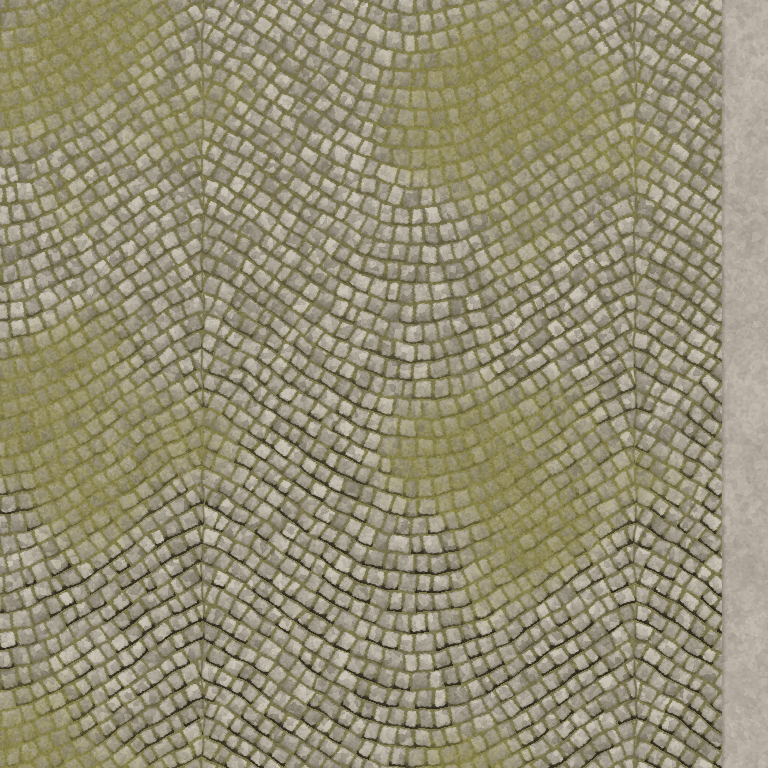
A three.js fragment shader for this pattern:

```glsl
// Mossy cobblestone paving laid in hanging scalloped arcs beside a plain concrete kerb.
varying vec2 vUv;

float hash(vec2 p) {
  p = fract(p * vec2(0.1031, 0.1137) + 0.37);
  p += dot(p, p.yx + 33.33);
  return fract((p.x + p.y) * p.x * 7.31);
}

// Cellular noise: x is the distance to the nearest point, y is a random tone per cell.
vec2 cellular(vec2 p) {
  vec2 cell = floor(p), nearest = vec2(9.0, 0.0);
  for (int j = -1; j <= 1; j++) {
    for (int i = -1; i <= 1; i++) {
      vec2 id = cell + vec2(float(i), float(j));
      vec2 point = id + vec2(hash(id), hash(id + 57.0));
      float d = distance(p, point);
      if (d < nearest.x) nearest = vec2(d, hash(id + 113.0));
    }
  }
  return nearest;
}

float roundedBox(vec2 p, vec2 halfSize, float radius) {
  vec2 d = abs(p) - halfSize + radius;
  return length(max(d, 0.0)) + min(max(d.x, d.y), 0.0) - radius;
}

// Joint position along a course, shifted a little for each stone.
float joint(float index, vec2 course) {
  return index + 0.38 * (hash(vec2(index, course.x + course.y * 61.0)) - 0.5);
}

float mossAmount(vec2 p) {
  float y = p.y + 0.12 * p.x;
  float patches = cos(11.1 * (p.x - 0.09)) + cos(13.0 * (y - 0.94));
  patches += 0.35 * sin(23.0 * p.x + 2.0 * sin(17.0 * p.y)) + 0.3 * sin(31.0 * p.y - 19.0 * p.x);
  return smoothstep(0.0, 2.1, patches);
}

vec3 paving(vec2 uv) {
  vec2 p = uv + 0.0016 * sin(uv.yx * vec2(47.0, 53.0) + 2.0 * sin(uv * 31.0));
  p += 0.0007 * sin(uv.yx * vec2(173.0, 191.0));

  // Scalloped courses, with a cusp between neighbouring fans.
  float fan = floor((p.x - 0.264) / 0.563);
  float x = p.x - 0.264 - (fan + 0.5) * 0.563;
  float slope = 0.7 * sin(8.7 * x);
  float rise = (p.y - 0.0805 * (1.0 - cos(8.7 * x))) / 0.0252;
  vec2 course = vec2(floor(rise), fan + 3.0);
  float v = (fract(rise) - 0.5) * 0.0252;
  float lean = inversesqrt(1.0 + slope * slope);

  // Arc length of the foot point splits each course into stones.
  float foot = x + v * slope * lean * lean;
  float arc = foot + 0.245 * (0.5 * foot - sin(17.4 * foot) / 34.8);
  float u = arc / 0.0212 + hash(course * 7.0) + 40.0;
  float index = floor(u);
  if (u < joint(index, course)) index -= 1.0;
  else if (u > joint(index + 1.0, course)) index += 1.0;
  float left = joint(index, course), right = joint(index + 1.0, course);
  vec2 id = vec2(index, course.x + course.y * 61.0);
  float tone = hash(id + 17.0), wear = hash(id + 39.0);

  // One slightly turned stone with uneven edges.
  vec2 q = vec2((u - 0.5 * (left + right)) * 0.0212, v * lean);
  vec2 halfSize = vec2(0.0106 * (right - left), 0.0126 * lean) - 0.0015 - 0.0011 * wear;
  float turn = 0.22 * (hash(id + 71.0) - 0.5);
  q += turn * vec2(-q.y, q.x);
  float edge = roundedBox(q, halfSize, 0.0028) + 0.0005 * sin(uv.x * 810.0 + 3.0 * sin(uv.y * 640.0));
  edge = max(edge, abs(x) - 0.2803);
  float stone = 1.0 - smoothstep(-0.0009, 0.0009, edge);

  // Broken faces and fine grain on the stone.
  vec2 facet = cellular(uv * 115.0);
  float grain = cellular(uv * 330.0).y - 0.5;
  float light = 0.12 + 0.42 * tone + 0.50 * facet.y + 0.22 * grain;
  light += 0.16 * q.y / halfSize.y - 0.18 * smoothstep(-0.003, 0.0, edge);
  vec3 face = mix(vec3(0.49, 0.465, 0.405), vec3(0.79, 0.765, 0.715), clamp(light, 0.0, 1.0));

  // Mossy joints, with deep shadow under stones toward the bottom.
  float moss = mossAmount(uv);
  vec3 gap = mix(vec3(0.46, 0.435, 0.31), vec3(0.54, 0.52, 0.29), clamp(moss + 0.5 * facet.y, 0.0, 1.0));
  float under = smoothstep(0.35, 0.95, -q.y / halfSize.y);
  float depth = smoothstep(0.95, 0.2, uv.y) * (1.0 - 0.55 * moss);
  gap = mix(gap, vec3(0.20, 0.18, 0.13), under * depth * smoothstep(0.1, 0.7, wear));
  gap += 0.07 * grain;

  vec3 color = mix(gap, face, stone);
  float cover = moss * (0.38 + 0.4 * smoothstep(0.3, 0.8, facet.y));
  return mix(color, vec3(0.53, 0.505, 0.29) + 0.08 * grain, cover);
}

void main() {
  // Concrete kerb along the right side.
  float speckle = cellular(vUv * 240.0).y + cellular(vUv * 95.0).y - 1.0;
  float cloud = sin(vUv.y * 13.0 + 2.0 * sin(vUv.x * 40.0)) * sin(vUv.y * 29.0);
  vec3 kerb = vec3(0.70, 0.665, 0.625) + 0.055 * speckle + 0.02 * cloud;
  kerb -= 0.10 * (1.0 - smoothstep(0.94, 0.946, vUv.x));

  float side = smoothstep(0.939, 0.941, vUv.x);
  gl_FragColor = vec4(mix(paving(vUv), kerb, side), 1.0);
}
```
